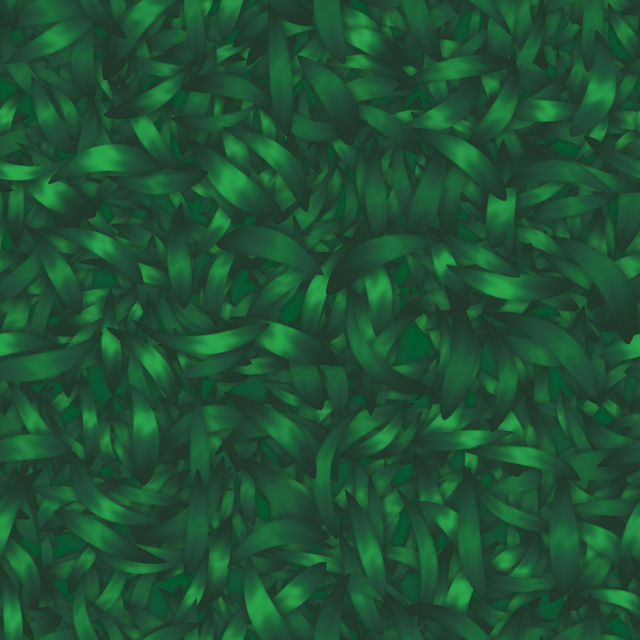
Write a three.js fragment shader that draws this texture.

```glsl
varying vec2 vUv;

const float TAU = 6.2831853;
const vec3 GAP_GREEN = vec3(0.01, 0.35, 0.18);
const vec3 SHADE = vec3(0.125, 0.225, 0.165);
const vec3 TEAL = vec3(0.13, 0.32, 0.23);
const vec3 LEAF = vec3(0.11, 0.40, 0.22);
const vec3 BRIGHT = vec3(0.16, 0.65, 0.30);

vec4 hash4(vec3 p) {
  vec4 q = fract(p.xyzx * vec4(0.1031, 0.1030, 0.0973, 0.1099));
  q += dot(q, q.wzxy + 33.33);
  return fract((q.xxyz + q.yzzw) * q.zywx);
}

// Wrapping direction field: neighbouring blades lean alike
float growthAngle(vec2 p) {
  return 1.7 + 0.9 * sin(TAU * (p.x * 2.0 + p.y) + 1.0)
             + 0.8 * sin(TAU * (p.y * 3.0 - p.x) + 2.5);
}

// Dark ends, teal body and a bright band where the blade arches
vec3 bladeColor(float along, float across, vec4 rnd, float depth) {
  float wobble = 0.05 * sin(across * 5.0 + along * 4.0 + rnd.x * 40.0);
  float d = along + wobble - (rnd.z - 0.5) * 0.5;
  float peak = mix(0.4, 1.05, rnd.w) * mix(0.65, 1.0, depth);
  float light = peak * exp(-d * d / mix(0.08, 0.17, rnd.y));
  light *= 1.0 - 0.12 * across * across + 0.05 * sin(along * 23.0 + across * 3.0);
  vec3 body = mix(TEAL, SHADE, smoothstep(0.25, 0.95, abs(d) + 0.35 * (rnd.x - 0.5)));
  vec3 color = mix(body, LEAF, smoothstep(0.08, 0.5, light));
  color = mix(color, BRIGHT, smoothstep(0.35, 1.0, light));
  return color + vec3(0.05, 0.02, -0.03) * light * (1.0 - depth) * rnd.x;
}

// Adds colour behind what is painted; alpha holds the share still open
vec4 paintBehind(vec4 paint, vec3 color, float cover) {
  return vec4(paint.rgb + paint.a * cover * color, paint.a * (1.0 - cover));
}

// One blade per cell; only the four nearest cells can reach a point
vec4 paintLayer(vec4 paint, float count, float layer, float depth) {
  vec2 shift = hash4(vec3(layer, 5.0, 9.0)).xy;
  vec2 grid = vUv * count - shift;
  vec2 home = floor(grid - 0.5);
  for (int n = 0; n < 4; n++) {
    float row = floor(float(n) * 0.5);
    vec2 cell = home + vec2(float(n) - 2.0 * row, row);
    vec2 id = mod(cell, count);
    vec4 place = hash4(vec3(id, layer + 3.0));
    vec2 root = 0.5 + (place.xy - 0.5) * 0.26;
    vec2 p = grid - cell - root;

    if (place.w < mix(1.0, 0.6, depth) && dot(p, p) < 0.85) {
      vec4 form = hash4(vec3(id + 31.0, layer + 57.0));
      float angle = growthAngle((id + root + shift) / count) + (place.z - 0.5) * 2.0;
      float c = cos(angle);
      float s = sin(angle);
      p = vec2(c * p.x + s * p.y, c * p.y - s * p.x);

      // Bent centre line, corrected for its slope
      float reach = mix(0.55, 0.78, form.x);
      float bend = (form.y - 0.5) * 1.25;
      float twist = (form.z - 0.5) * 0.5;
      float slope = p.x * (2.0 * bend + 3.0 * twist * p.x);
      float line = bend * (p.x * p.x - 0.3 * reach * reach) + twist * p.x * p.x * p.x;
      float side = (p.y - line) / sqrt(1.0 + slope * slope);

      // Pointed tip and blunter foot
      float along = p.x / reach;
      float halfWidth = mix(0.10, 0.175, form.w);
      float taper = pow(max(1.0 - along * along, 0.0), 0.62) * (1.0 - 0.3 * along);
      float inside = halfWidth * taper - abs(side);

      if (inside > 0.0) {
        vec4 tone = hash4(vec3(id + 71.0, layer + 113.0));
        vec3 blade = bladeColor(along, side / halfWidth, tone, depth);
        blade *= 0.9 + 0.1 * smoothstep(0.0, 0.04, inside);
        paint = paintBehind(paint, blade, smoothstep(0.0, count * 0.0028, inside));
      }
      // Soft shadow cast on the blades below
      float shadow = smoothstep(-0.08, 0.0, inside) * smoothstep(1.0, 0.6, abs(along));
      paint = paintBehind(paint, SHADE, 0.4 * shadow);
    }
  }
  return paint;
}

void main() {
  vec4 paint = vec4(0.0, 0.0, 0.0, 1.0);

  // Large blades in front, small ones behind, until the point is covered
  for (int k = 0; k < 11; k++) {
    if (paint.a < 0.02) break;
    float layer = float(k);
    paint = paintLayer(paint, 7.0 + floor(layer * 0.6), layer * 7.0, 1.0 - layer / 10.0);
  }

  // Ground seen through the gaps
  vec3 ground = mix(GAP_GREEN, TEAL, 0.3 + 0.3 * sin(TAU * (vUv.x * 5.0 + vUv.y * 3.0)));
  gl_FragColor = vec4(paint.rgb + paint.a * ground, 1.0);
}
```
